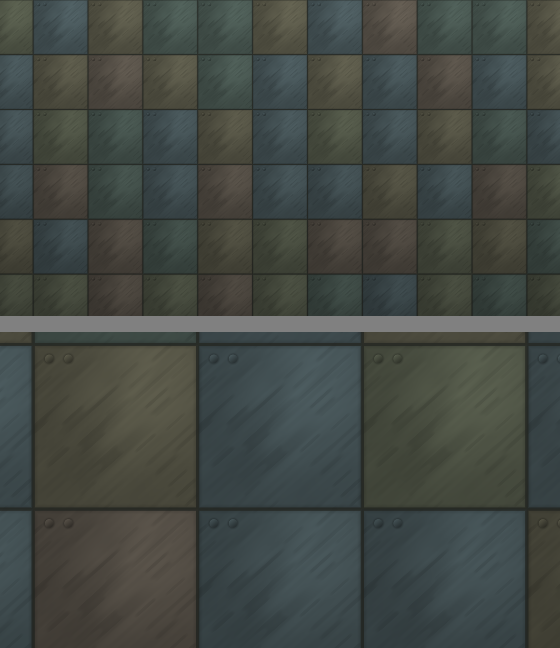
Top: the whole. Bottom: its middle third, enlarged.
Reproduce this texture procedurally as a Shadertoy shader.

```glsl
// Wall of square slate tiles in muted earth and sea tones, darker toward the floor.
// A square grid gives each tile a hashed tint; all share a slanted grain made of
// stretched noise, a ragged sheen, two small rivets and a thin dark seam.

const float ROWS = 5.76;          // tiles per canvas height
const float SEAM = 0.010;         // half width of the seam, in tiles
const float RIVET_RADIUS = 0.026;
const vec2 GRAIN_DIR = vec2(0.743, 0.669);
const vec3 SEAM_COLOR = vec3(0.135, 0.145, 0.128);
const vec3 TINTS[5] = vec3[5](
    vec3(0.293, 0.272, 0.242),    // umber
    vec3(0.293, 0.289, 0.238),    // olive
    vec3(0.275, 0.293, 0.242),    // moss
    vec3(0.238, 0.286, 0.266),    // teal
    vec3(0.236, 0.284, 0.295));   // slate blue

float hash(vec2 p) {
    vec3 q = fract(p.xyx * vec3(0.1031, 0.1030, 0.0973));
    q += dot(q, q.yzx + 33.33);
    return fract((q.x + q.y) * q.z);
}

// Value noise with narrow transitions, so stretched cells read as strips
float stripNoise(vec2 p) {
    vec2 cell = floor(p), f = smoothstep(0.2, 0.8, fract(p));
    float low = mix(hash(cell), hash(cell + vec2(1, 0)), f.x);
    float high = mix(hash(cell + vec2(0, 1)), hash(cell + vec2(1, 1)), f.x);
    return mix(low, high, f.y);
}

// Coordinates along and across the slanted grain
vec2 grainFrame(vec2 p) {
    return vec2(dot(p, GRAIN_DIR), dot(p, vec2(-GRAIN_DIR.y, GRAIN_DIR.x)));
}

// Streaky brightness around zero, with short thin scratches
float grain(vec2 p) {
    vec2 g = grainFrame(p) + 9.0;
    float broad = stripNoise(g * vec2(3.5, 13.0)) - 0.5;
    float fine = stripNoise(g * vec2(5.0, 42.0) + 71.0) - 0.5;
    float scratch = smoothstep(0.72, 0.95, stripNoise(g * vec2(4.5, 38.0) + 19.0));
    return 0.035 * broad + 0.055 * fine - 0.075 * scratch;
}

// Highlight in the upper right, steeper on its left and made ragged by strips
float sheen(vec2 p) {
    vec2 g = grainFrame(p) + 9.0;
    float jag = stripNoise(g * vec2(3.0, 11.0) + 43.0) - 0.5;
    vec2 q = p - vec2(0.66, 0.74) + 0.24 * jag * GRAIN_DIR;
    q.x *= q.x < 0.0 ? 1.5 : 0.95;
    return exp(-dot(q * q, vec2(4.5, 4.2)));
}

// Domed rivet with a dark rim, blended over the tile color
vec3 addRivet(vec3 color, vec2 offset, float radius, float pixel) {
    float d = length(offset);
    float shadow = 1.0 - smoothstep(radius * 0.8, radius * 1.6, d);
    color *= 1.0 - 0.25 * shadow;
    float light = 1.05 + 0.35 * dot(offset / radius, vec2(-0.6, 0.8));
    float body = 1.0 - smoothstep(radius - pixel, radius + pixel, d);
    return mix(color, color * light * 1.25, body * 0.85);
}

// Palette index: a diagonal cycle loosened by a hash, so neighbors seldom agree
int tintIndex(vec2 id) {
    return int(mod(2.0 * id.x + id.y + floor(3.0 * hash(id)), 5.0));
}

void mainImage(out vec4 fragColor, in vec2 fragCoord) {
    // Grid centered across the canvas and hung from its top edge
    vec2 fromTop = (fragCoord - iResolution.xy * vec2(0.5, 1.0)) / iResolution.y;
    vec2 grid = fromTop * ROWS + vec2(0.5, -0.004);
    vec2 id = floor(grid), p = fract(grid);
    float pixel = ROWS / iResolution.y;

    // Tile tint, with a small change of brightness
    vec2 seed = id + 57.0;
    vec3 color = TINTS[tintIndex(seed)];
    color *= 0.98 + 0.04 * hash(seed + 113.0);

    // Surface
    color *= 0.89 + 0.28 * sheen(p) + grain(p);

    // Pair of rivets near the upper left corner
    for (int i = 0; i < 2; i++) {
        vec2 center = vec2(0.098 + 0.117 * float(i), 0.913);
        color = addRivet(color, p - center, RIVET_RADIUS, 0.5 * pixel);
    }

    // Shaded border and seam
    vec2 toEdge = min(p, 1.0 - p);
    float edge = min(toEdge.x, toEdge.y);
    color *= 1.0 - 0.10 * (1.0 - smoothstep(SEAM, 0.035, edge));
    float seam = 1.0 - smoothstep(SEAM - 0.5 * pixel, SEAM + 0.5 * pixel, edge);
    color = mix(color, SEAM_COLOR, 0.82 * seam);

    // Light falls off downward and slightly toward the sides
    color *= mix(1.17, 0.87, -fromTop.y) - 0.04 * fromTop.x * fromTop.x;
    fragColor = vec4(color, 1.0);
}
```
